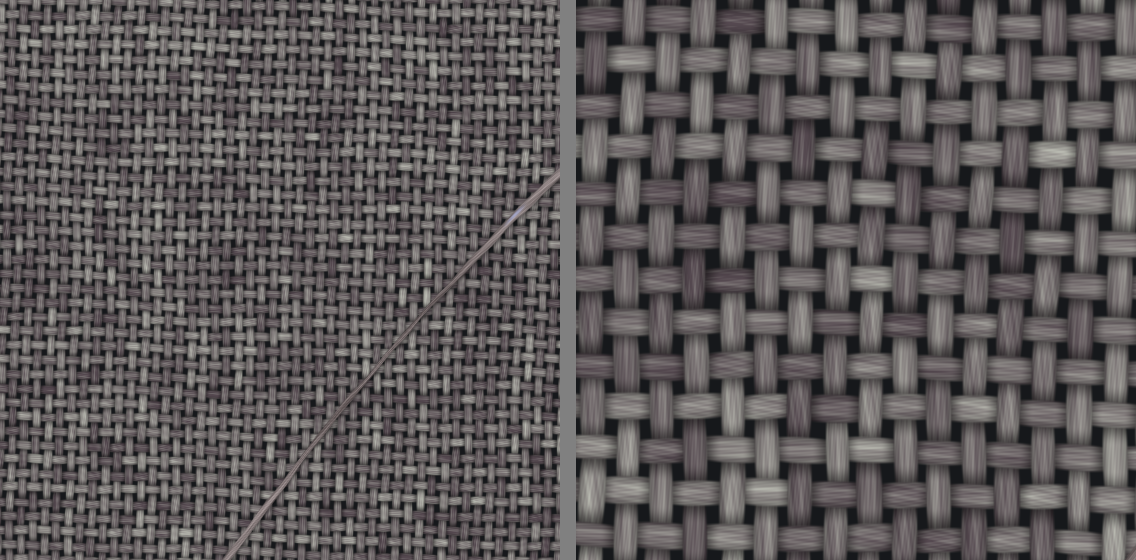
Left: the whole. Right: its middle third, enlarged.
This texture is drawn by a WebGL 1 fragment shader. Its source:

```glsl
precision highp float;

// Coarse plain-weave cloth in mottled grey yarn, crossed by one loose strand.
// Each cell of a slightly turned grid holds a warp and a weft yarn; the cell
// parity decides which lies on top. Hashes and layered sines vary the floats.

uniform vec2 u_resolution;

const float PI = 3.14159265;
const vec2 THREADS = vec2(48.0, 39.0);   // warp count, weft count
const float TILT = 0.028;
const float WARP_HALF = 0.36;            // half widths, in thread pitches
const float WEFT_HALF = 0.31;
const vec3 GAP = vec3(0.085, 0.095, 0.105);
const vec3 MAUVE = vec3(0.355, 0.315, 0.335);
const vec3 PALE = vec3(0.69, 0.695, 0.66);
const vec3 STRAND_DARK = vec3(0.36, 0.32, 0.32);
const vec3 STRAND_PALE = vec3(0.66, 0.61, 0.61);
const vec3 GLINT = vec3(0.66, 0.68, 0.84);

float hash(vec2 p) {
  return fract(sin(dot(p, vec2(127.1, 311.7))) * 43758.5);
}

// Uneven drift in -1..1 from three sines
float drift(float x, float phase) {
  return (sin(x + phase) + sin(x * 2.3 + phase * 1.7) + sin(x * 0.47 - phase)) / 3.0;
}

// Opaque inside halfWidth, with a soft edge
float band(float d, float halfWidth, float soft) {
  return 1.0 - smoothstep(halfWidth - soft, halfWidth + soft, abs(d));
}

// Offset from this cell to the centre of the float that is visible here
float floatStep(float f, float onTop) {
  return onTop > 0.5 ? 0.0 : (f < 0.0 ? -1.0 : 1.0);
}

// One yarn float: q = (across, along) from its centre, id = (thread, float)
vec4 yarn(vec2 q, vec2 id, float halfWidth, float soft) {
  float thread = hash(vec2(id.x, 3.7));
  float piece = hash(id + 17.3);
  float lean = hash(id + 41.9) - 0.5;

  // Shape: shifted, leaning, pinched where it dives under its neighbour
  float across = q.x - 0.10 * (thread - 0.5) - 0.09 * (piece - 0.5) - 0.09 * lean * q.y;
  float width = halfWidth * (0.90 + 0.16 * hash(id + 5.1)) * (1.0 - 0.16 * q.y * q.y);
  float a = across / width;

  // Mottled dye along the thread, plus fine twisted fibres
  float along = id.y + q.y;
  float tone = 0.36 + 0.34 * (thread - 0.5) + 0.42 * (piece - 0.5);
  tone += 0.20 * drift(along * 0.8, thread * 40.0);
  float fibre = drift(a * 6.0 + q.y * (2.0 + 5.0 * lean), piece * 30.0);
  float fleck = drift(a * 11.0 - q.y * 3.5, thread * 19.0 + piece * 50.0);
  tone += 0.22 * fibre + 0.16 * fleck;
  vec3 color = mix(MAUVE, PALE, clamp(tone, -0.12, 1.0));

  // Rounded profile and shadow at the buried ends
  float light = 1.06 - 0.34 * a * a;
  light *= 1.0 - 0.52 * smoothstep(0.28, 0.85, abs(q.y));
  return vec4(color * light, band(across, width, soft));
}

vec3 cloth(vec2 uv, float pixel) {
  // Turn the grid and let the rows and columns wander a little
  vec2 c = uv - 0.5;
  vec2 p = vec2(c.x * cos(TILT) - c.y * sin(TILT), c.x * sin(TILT) + c.y * cos(TILT)) + 0.5;
  vec2 g = p * THREADS;
  g += 0.16 * vec2(drift(p.y * 9.0, p.x * 5.0), drift(p.x * 8.0, p.y * 6.0 + 2.0));

  vec2 cell = floor(g);
  vec2 f = g - cell - 0.5;
  float weftTop = mod(cell.x + cell.y, 2.0);
  float warpStep = floatStep(f.y, 1.0 - weftTop);
  float weftStep = floatStep(f.x, weftTop);
  vec2 soft = THREADS * pixel * 0.6 + 0.03;

  vec4 warp = yarn(vec2(f.x, f.y - warpStep), vec2(cell.x, cell.y + warpStep), WARP_HALF, soft.x);
  vec4 weft = yarn(vec2(f.y, f.x - weftStep), vec2(cell.y + 101.0, cell.x + weftStep), WEFT_HALF, soft.y);

  vec4 lower = weftTop > 0.5 ? warp : weft;
  vec4 upper = weftTop > 0.5 ? weft : warp;
  vec3 color = mix(GAP, lower.rgb, lower.a);
  return mix(color, upper.rgb, upper.a);
}

// Loose strand climbing from the bottom edge to the right edge
vec3 addStrand(vec3 base, vec2 uv, float pixel) {
  float s = (uv.x - 0.404) / 0.596;
  float path = 0.691 * s + 0.034 * sin(PI * s) + 0.003 * drift(s * 22.0, 1.3);
  float d = (uv.y - path) * 0.653;
  float width = 0.0052 + 0.0014 * cos(2.0 * PI * s) + 0.0012 * drift(s * 31.0, 4.0);
  float a = d / width;

  float ends = smoothstep(0.12, 0.45, abs(s - 0.48));
  float streak = drift(a * 4.0 + s * 45.0, 2.0) + 0.5 * drift(a * 8.0 - s * 90.0, 5.0);
  vec3 color = mix(STRAND_DARK, STRAND_PALE, clamp(0.28 + 0.45 * ends + 0.35 * streak, 0.0, 1.0));
  color = mix(color, GLINT, 0.8 * band(s - 0.865, 0.02, 0.02) * band(a - 0.2, 0.4, 0.3));
  color *= 1.05 - 0.28 * a * a;

  float shadow = band(d + 0.003, width, 0.005);
  float cover = band(d, width, pixel * 0.6 + 0.0006);
  return mix(base * (1.0 - 0.35 * shadow), color, 0.94 * cover);
}

void main() {
  vec2 uv = gl_FragCoord.xy / u_resolution;
  float pixel = 1.0 / min(u_resolution.x, u_resolution.y);
  vec3 color = addStrand(cloth(uv, pixel), uv, pixel);
  gl_FragColor = vec4(color, 1.0);
}
```
